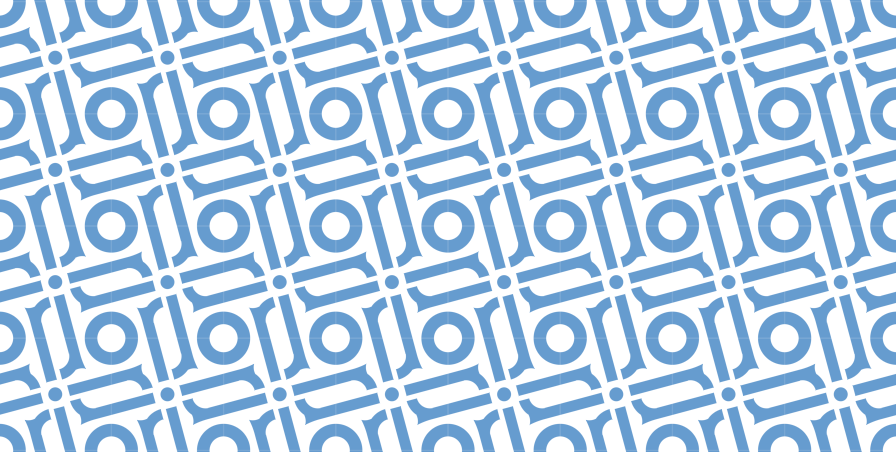
Reproduce this pattern procedurally as a WebGL 1 fragment shader.

```glsl
precision highp float;
// Blue lattice on white: rings in square cells, dots at the cell corners.
// Each cell turns one hooked bar four times around its ring, so the bars
// form pinwheels about the dots; faint seams cross the blue through the rings.

uniform vec2 u_resolution;

// Bar leaving a dot at the origin, leaning 15 degrees and hooking back at its end.
float hookedBar(vec2 p) {
  vec2 d = vec2(0.966, 0.259);
  vec2 b = vec2(dot(p, d), d.x * p.y - d.y * p.x);
  float bar = max(abs(b.x - 0.3865) - 0.2635, abs(b.y) - 0.048);

  // quarter-circle hook
  vec2 h = b - vec2(0.64, -0.166);
  float radius = length(h);
  float hook = max(abs(radius - 0.167) - 0.047, max(-h.x - 0.01, -h.y));

  // pointed spur on the outside of the bend, hollowed by a circle
  float flare = max(b.x - 0.68, 0.0);
  float spur = max(b.y - 0.048 - 0.8 * flare * flare, 0.13 - length(b - vec2(0.93, 0.0)));
  spur = max(spur, max(0.167 - radius, b.x - 0.815));
  spur = max(spur, max(-h.x, -h.y));

  return min(bar, min(hook, spur));
}

void main() {
  // one unit per cell, with ring centres on the integers
  float pixel = 7.985 / u_resolution.x;
  vec2 p = (gl_FragCoord.xy - 0.5 * u_resolution) * pixel;
  vec2 cell = fract(p + 0.5) - 0.5;

  float ring = abs(length(cell) - 0.181) - 0.056;
  float cornerDot = length(fract(p) - 0.5) - 0.062;
  float shape = min(ring, cornerDot);

  // four quarter turns; the wrap keeps bar corners that cross the cell edge
  vec2 turned = cell;
  for (int i = 0; i < 4; i++) {
    vec2 fromDot = turned + 0.5;
    fromDot.y = mod(fromDot.y + 0.1, 1.0) - 0.1;
    shape = min(shape, hookedBar(fromDot));
    turned = vec2(-turned.y, turned.x);
  }

  float ink = 1.0 - smoothstep(-0.7 * pixel, 0.7 * pixel, shape);
  float seamDistance = min(abs(cell.x), abs(cell.y));
  float seam = 1.0 - smoothstep(0.002, 0.002 + pixel, seamDistance);
  vec3 blue = mix(vec3(0.40, 0.61, 0.81), vec3(1.0), 0.12 * seam);

  gl_FragColor = vec4(mix(vec3(1.0), blue, ink), 1.0);
}
```
